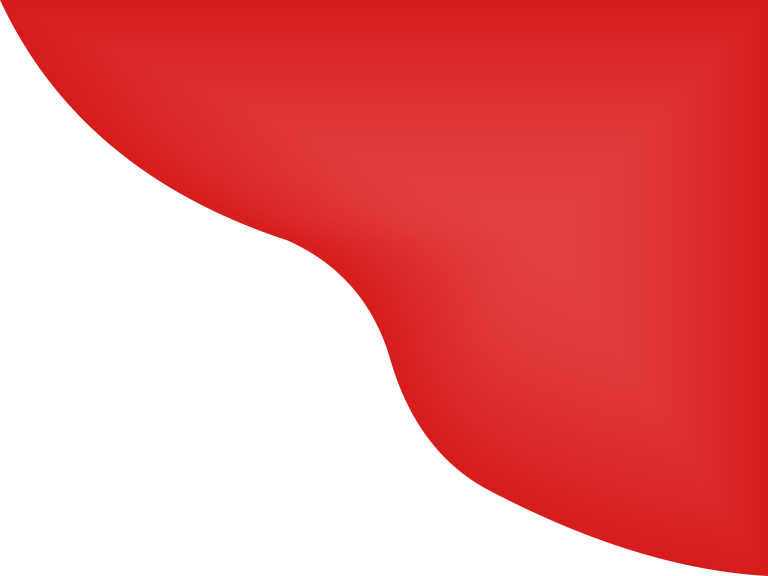
Give the GLSL for this background, as a Shadertoy shader.

```glsl
float cross2(vec2 a, vec2 b) { return a.x * b.y - a.y * b.x; }

// Keeps the hit of a ray with one curve segment that lies closest to the focus.
// hit.x: distance along the ray, hit.y: slant of the curve against the ray
void keepHit(float t, vec2 start, vec2 linear, vec2 square, vec2 ray, inout vec2 hit) {
    if (!(t > -0.001 && t < 1.001)) return;
    float reach = dot(start + t * (2.0 * linear + t * square), ray);
    if (reach > 0.0 && reach < hit.x)
        hit = vec2(reach, abs(cross2(ray, normalize(linear + t * square))));
}

// Ray against a quadratic curve, with start, handle and end relative to the focus
void rayCurve(vec2 start, vec2 handle, vec2 end, vec2 ray, inout vec2 hit) {
    vec2 linear = handle - start;
    vec2 square = start - 2.0 * handle + end;
    float a = cross2(ray, square), b = cross2(ray, linear), c = cross2(ray, start);
    float disc = b * b - a * c;
    if (disc < 0.0) return;
    float q = -(b + (b < 0.0 ? -1.0 : 1.0) * sqrt(disc));
    keepHit(q / a, start, linear, square, ray, hit);
    keepHit(c / q, start, linear, square, ray, hit);
}

void mainImage(out vec4 fragColor, in vec2 fragCoord) {
    vec2 p = fragCoord / iResolution.xy * vec2(4.0 / 3.0, 1.0);
    vec2 focus = vec2(0.946, 0.592);
    vec2 offset = p - focus;
    float radius = length(offset) + 1e-5;
    vec2 ray = offset / radius;

    // Wavy border: joints alternate with curve handles
    vec2 border[9] = vec2[9](
        vec2(0.0, 1.0), vec2(0.139, 0.701), vec2(0.498, 0.583),
        vec2(0.634, 0.523), vec2(0.677, 0.378), vec2(0.724, 0.2135),
        vec2(0.851, 0.1476), vec2(1.111, 0.012), vec2(1.3333, 0.0));
    vec2 hit = vec2(1e3, 1.0);
    for (int i = 0; i < 8; i += 2)
        rayCurve(border[i] - focus, border[i + 1] - focus, border[i + 2] - focus, ray, hit);

    // Glow fades from the focus to the wave and to the top and right edges
    vec2 toEdges = offset / (vec2(4.0 / 3.0, 1.0) - focus);
    float fade = clamp(max(radius / hit.x, max(toEdges.x, toEdges.y)), 0.0, 1.0);
    vec3 glowRed = vec3(0.89, 0.255, 0.255);
    vec3 deepRed = vec3(0.84, 0.107, 0.107);
    vec3 red = mix(glowRed, deepRed, pow(fade, 1.6));

    // Smooth border against white
    float inside = (hit.x - radius) * hit.y;
    float coverage = clamp(inside * iResolution.y + 0.5, 0.0, 1.0);
    fragColor = vec4(mix(vec3(1.0), red, coverage), 1.0);
}
```
